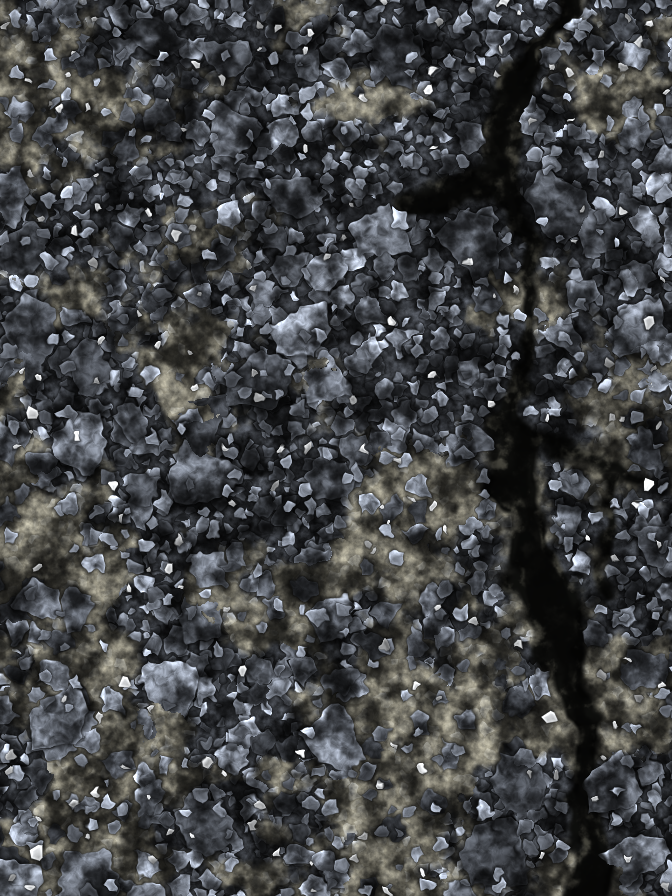
Give the GLSL for this texture, as a Shadertoy shader.

```glsl
// Weathered asphalt: crushed slate stones in sandy mortar, split by a dark jagged crack.

const float TAU = 6.2831853;
const vec3 SLATE_TINT = vec3(0.95, 1.0, 1.09);
const vec3 CHIP_TINT = vec3(0.99, 1.0, 1.01);
const vec3 MORTAR_TINT = vec3(1.03, 1.0, 0.88);
const vec3 CRACK_COLOR = vec3(0.035, 0.036, 0.032);

float hash(vec2 p) {
    vec3 q = fract(p.xyx * 0.1031);
    q += dot(q, q.yzx + 33.33);
    return fract((q.x + q.y) * q.z);
}

float noise(vec2 p) {
    vec2 i = floor(p), f = fract(p);
    f = f * f * (3.0 - 2.0 * f);
    float low = mix(hash(i), hash(i + vec2(1, 0)), f.x);
    float high = mix(hash(i + vec2(0, 1)), hash(i + vec2(1, 1)), f.x);
    return mix(low, high, f.y);
}

float fbm(vec2 p) {
    float sum = 0.0, weight = 0.53;
    for (int i = 0; i < 4; i++) {
        sum += weight * noise(p);
        p = mat2(1.6, 1.2, -1.2, 1.6) * p + 13.7;
        weight *= 0.5;
    }
    return sum;
}

float bump(float x, float centre, float width) {
    float t = (x - centre) / width;
    return exp(-t * t);
}

float segment(vec2 p, vec2 a, vec2 b) {
    vec2 ab = b - a;
    return length(p - a - ab * clamp(dot(p - a, ab) / dot(ab, ab), 0.0, 1.0));
}

// Signed distance to the main crack and its side branches
float crackDistance(vec2 p) {
    p.x += 0.024 * (noise(p * 22.0) - 0.5) + 0.018 * (noise(p * 55.0 + 7.0) - 0.5);
    p.y += 0.024 * (noise(p * 31.0 + 41.0) - 0.5);
    float path = 0.655 - 0.085 * smoothstep(0.15, 0.5, p.y)
               + 0.03 * bump(p.y, 0.67, 0.07) - 0.015 * bump(p.y, 0.82, 0.06)
               + 0.075 * smoothstep(0.9, 1.0, p.y);
    float width = 0.007 + 0.014 * noise(vec2(p.y * 14.0, 3.0))
                + 0.026 * bump(p.y, 0.34, 0.05) + 0.006 * smoothstep(0.3, 0.15, p.y);
    float d = abs(p.x - path) - width;
    d = min(d, segment(p, vec2(0.46, 0.775), vec2(0.56, 0.80)) - 0.014);
    d = min(d, segment(p, vec2(0.575, 0.51), vec2(0.72, 0.465)) - 0.005);
    return min(d, segment(p, vec2(0.68, 0.47), vec2(0.67, 0.33)) - 0.006);
}

// Irregular convex polygon
float grainDistance(vec2 q, vec2 key, float radius) {
    float d = -1.0;
    for (int k = 0; k < 6; k++) {
        float n = float(k);
        float angle = (n + 0.7 * hash(key + n * 7.1)) * TAU / 6.0;
        float reach = radius * mix(0.5, 1.1, hash(key + n * 3.7 + 19.0));
        d = max(d, dot(q, vec2(cos(angle), sin(angle))) - reach);
    }
    return d;
}

// One layer of scattered grains, with contact shadow, mottling and a worn bright rim
void addGrains(inout vec3 color, vec2 p, float cell, float share, float radius,
               vec2 tones, vec3 tint, float mottling, float seed, float pixel) {
    float nearest = 1.0;
    vec2 nearestKey = vec2(0.0), offset = vec2(0.0);
    for (int j = -1; j <= 1; j++)
    for (int i = -1; i <= 1; i++) {
        vec2 id = floor(p / cell) + vec2(i, j);
        vec2 key = id + seed;
        if (hash(key + 11.0) > share) continue;
        vec2 jitter = vec2(hash(key + 23.0), hash(key + 57.0)) - 0.5;
        vec2 centre = (id + 0.5 + 0.8 * jitter) * cell;
        if (crackDistance(centre) < radius * 0.6) continue;
        float d = grainDistance(p - centre, key, radius * mix(0.6, 1.2, hash(key + 71.0)));
        if (d < nearest) {
            nearest = d;
            nearestKey = key;
            offset = p - centre;
        }
    }
    float tone = mix(tones.x, tones.y, hash(nearestKey + 91.0));
    tone *= 1.0 + mottling * (fbm(p * 120.0 + nearestKey * 3.0) - 0.5);
    tone *= 1.0 + 0.2 * dot(offset, vec2(-0.4, 0.9)) / radius;
    tone *= 1.0 + 0.25 * smoothstep(-0.004, 0.0, nearest);
    color *= 1.0 - 0.6 * exp(-max(nearest, 0.0) / (0.0015 + 0.06 * radius));
    color = mix(color, tone * tint, smoothstep(pixel, -pixel, nearest));
}

void mainImage(out vec4 fragColor, in vec2 fragCoord) {
    vec2 p = fragCoord / iResolution.y;
    float pixel = 0.8 / iResolution.y;
    float crack = crackDistance(p);
    vec2 rough = p + 0.007 * (vec2(noise(p * 130.0), noise(p * 130.0 + 37.0)) - 0.5);

    // Dark binder and fine aggregate
    vec3 color = SLATE_TINT * mix(0.02, 0.34, fbm(p * 140.0));
    addGrains(color, rough, 0.014, 0.8, 0.0075, vec2(0.10, 0.52), SLATE_TINT, 1.3, 100.0, pixel);

    // Sandy mortar patches, denser toward the lower left
    float patches = fbm(p * 9.0 + 4.0) + 0.14 * (0.4 - p.x) + 0.1 * (0.45 - p.y);
    float mortar = smoothstep(0.48, 0.6, patches + 0.3 * (fbm(p * 42.0) - 0.5));
    vec3 sand = MORTAR_TINT * 0.41 * (0.35 + 1.3 * fbm(p * 130.0 + 9.0));
    color = mix(color, sand, 0.8 * mortar);

    // Crack floor, then stones overhanging its edge
    vec3 crackFloor = CRACK_COLOR + 0.14 * MORTAR_TINT * smoothstep(0.45, 0.8, fbm(p * 75.0));
    color = mix(color, crackFloor, smoothstep(0.008, -0.004, crack));
    float bare = 1.0 - 0.45 * mortar;
    addGrains(color, rough, 0.03, 0.62 * bare, 0.016, vec2(0.13, 0.50), SLATE_TINT, 1.5, 200.0, pixel);
    addGrains(color, rough, 0.068, 0.5 * bare, 0.034, vec2(0.18, 0.43), SLATE_TINT, 1.4, 300.0, pixel);

    // Grime and pits, then light chips and white pebbles
    color *= mix(0.4, 1.5, smoothstep(0.25, 0.72, fbm(p * 48.0 + 21.0)));
    addGrains(color, rough, 0.022, 0.3, 0.008, vec2(0.22, 0.62), SLATE_TINT, 1.2, 400.0, pixel);
    addGrains(color, rough, 0.03, 0.2, 0.0048, vec2(0.45, 0.80), CHIP_TINT, 0.8, 500.0, pixel);
    addGrains(color, p, 0.11, 0.28, 0.0085, vec2(0.72, 0.92), CHIP_TINT, 0.25, 600.0, pixel);

    // Deep core of the crack
    color = mix(color, CRACK_COLOR * 0.7, smoothstep(0.0, -0.008, crack + 0.006) * 0.85);
    fragColor = vec4(clamp(color, 0.0, 1.0), 1.0);
}
```
